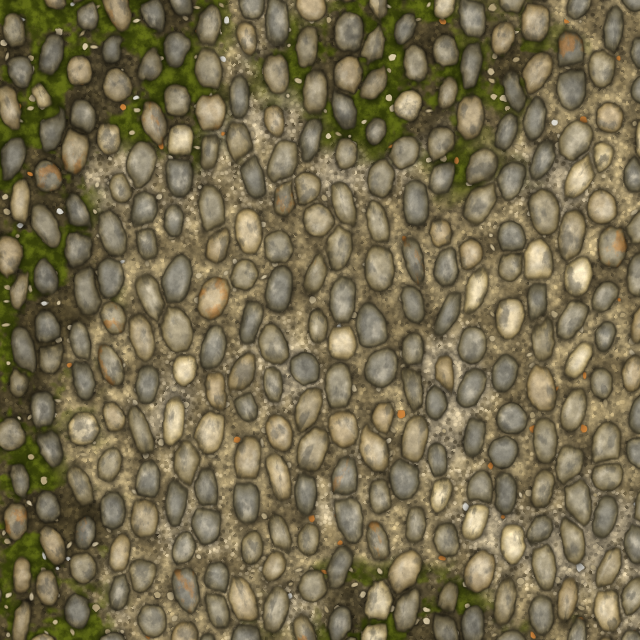
This texture is drawn by a Shadertoy shader. Its source:

```glsl
const vec2 STONE_GRID = vec2(19.5, 14.0);
const vec2 STONE_MIN = vec2(0.0145, 0.0235);
const vec2 STONE_MAX = vec2(0.0240, 0.0395);
const float JITTER = 0.42;
const float STONE_GAP = 0.0022;
const float CHIP_GRID = 50.0;
const float GRIT_GRID = 150.0;

const vec3 SLATE = vec3(0.50, 0.485, 0.435);
const vec3 OLIVE_GREY = vec3(0.60, 0.56, 0.46);
const vec3 TAN = vec3(0.69, 0.62, 0.49);
const vec3 CREAM = vec3(0.86, 0.80, 0.66);
const vec3 WORN = vec3(0.77, 0.73, 0.64);
const vec3 RUST = vec3(0.74, 0.48, 0.22);
const vec3 EARTH = vec3(0.46, 0.405, 0.285);
const vec3 SAND = vec3(0.67, 0.60, 0.44);
const vec3 MORTAR = vec3(0.74, 0.69, 0.59);
const vec3 DAMP_SOIL = vec3(0.265, 0.23, 0.14);
const vec3 MOSS_DARK = vec3(0.22, 0.25, 0.045);
const vec3 MOSS_LIGHT = vec3(0.39, 0.43, 0.10);

struct Stone { float dist; vec2 local; vec2 id; };

float hash(vec2 p) {
    vec3 q = fract(p.xyx * 0.1031);
    q += dot(q, q.yzx + 33.33);
    return fract((q.x + q.y) * q.z);
}

vec2 hash2(vec2 p) { return vec2(hash(p + 17.3), hash(p + 71.9)); }

float noise(vec2 p) {
    vec2 i = floor(p), f = fract(p);
    f = f * f * (3.0 - 2.0 * f);
    return mix(mix(hash(i), hash(i + vec2(1, 0)), f.x),
               mix(hash(i + vec2(0, 1)), hash(i + 1.0), f.x), f.y);
}

float fbm(vec2 p) {
    float sum = 0.0, amp = 0.533;
    for (int i = 0; i < 4; i++) {
        sum += amp * noise(p);
        p = mat2(1.6, 1.2, -1.2, 1.6) * p + 9.7;
        amp *= 0.5;
    }
    return sum;
}

vec2 rotate(vec2 p, float a) {
    return vec2(cos(a) * p.x - sin(a) * p.y, sin(a) * p.x + cos(a) * p.y);
}

// Nearest pebble in a staggered grid, kept apart from its neighbour
Stone findStone(vec2 p) {
    Stone best = Stone(1.0, vec2(0), vec2(0));
    float second = 1.0;
    float column = floor(p.x * STONE_GRID.x);
    for (int i = -1; i <= 1; i++)
    for (int j = -1; j <= 1; j++) {
        float x = column + float(i);
        float shift = 0.5 * mod(x, 2.0);
        vec2 id = vec2(x, floor(p.y * STONE_GRID.y - shift) + float(j));
        vec2 centre = id + 0.5 + vec2(0.0, shift) + JITTER * (hash2(id) - 0.5);
        vec2 radius = mix(STONE_MIN, STONE_MAX, hash2(id + 40.0));
        float lean = mix(-0.12, 0.25, p.x) + 0.8 * (hash(id + 5.0) - 0.5);
        vec2 q = rotate(p - centre / STONE_GRID, lean) / radius;
        q.x *= 1.0 + 0.24 * (hash(id + 8.0) - 0.5) * q.y;
        float lump = 0.14 * (noise(q * 1.2 + id * 7.0) - 0.5);
        float r = pow(dot(pow(abs(q), vec2(2.2)), vec2(1)), 1.0 / 2.2);
        float d = (r + lump - 1.0) * radius.x;
        if (d < best.dist) {
            second = best.dist;
            best = Stone(d, q, id);
        } else second = min(second, d);
    }
    best.dist = max(best.dist, 0.5 * (best.dist - second) + STONE_GAP);
    return best;
}

// Soft round sand grains of random brightness, centred on zero
float grit(vec2 p) {
    vec2 cell = floor(p);
    float nearest = 9.0, shade = 0.0;
    for (int k = 0; k < 9; k++) {
        vec2 id = cell + vec2(k % 3, k / 3) - 1.0;
        float d = length(p - id - hash2(id));
        if (d < nearest) { nearest = d; shade = hash(id + 3.0); }
    }
    return (shade - 0.45) * (1.0 - smoothstep(0.25, 0.7, nearest));
}

// Damp zones along the left side, the top and the lower edge
float dampness(vec2 p) {
    float left = 0.13 - p.x;
    float corner = 0.30 - length((p - vec2(0.08, 1.0)) * vec2(1.0, 1.15));
    float top = 0.16 - length((p - vec2(0.64, 0.91)) * vec2(0.75, 1.0));
    float base = 0.07 - length((p - vec2(0.62, 0.0)) * vec2(0.5, 1.0));
    float zone = max(max(left, corner), max(top, base));
    return smoothstep(-0.06, 0.05, zone + 0.22 * (fbm(p * 11.0) - 0.5));
}

vec3 groundColor(vec2 p, float damp, float moss) {
    float grain = grit(p * GRIT_GRID);
    vec3 col = mix(EARTH, SAND, smoothstep(0.25, 0.72, fbm(p * 26.0)));
    float pale = smoothstep(0.54, 0.76, fbm(p * 7.0 + 31.0) + 0.2 * grain);
    col = mix(col, MORTAR, 0.6 * pale);
    col = mix(col, DAMP_SOIL, 0.88 * damp);
    col *= 1.0 + 0.5 * grain + 0.75 * (fbm(p * 85.0) - 0.5);
    vec3 green = mix(MOSS_DARK, MOSS_LIGHT, smoothstep(0.25, 0.8, fbm(p * 90.0)));
    return mix(col, green, moss);
}

// Scattered stone chips, a few of them rust or white
vec3 addChips(vec3 col, vec2 p, float damp, float soft) {
    vec2 id = floor(p * CHIP_GRID);
    vec2 centre = (id + 0.5 + 0.4 * (hash2(id) - 0.5)) / CHIP_GRID;
    vec2 size = mix(vec2(0.0022), vec2(0.0060), hash2(id + 21.0));
    vec2 q = rotate(p - centre, 6.28 * hash(id + 2.0));
    float bump = 0.5 * (noise(p * 220.0) - 0.5);
    float d = (length(q / size) + bump - 1.0) * min(size.x, size.y);
    float present = step(hash(id + 90.0), 0.12 + 0.16 * damp);
    float kind = hash(id + 60.0);
    vec3 chip = mix(SAND, CREAM, hash(id + 33.0));
    chip = kind < 0.12 ? RUST * 1.1 : kind > 0.93 ? vec3(0.88, 0.87, 0.83) : chip;
    col *= 1.0 - 0.3 * present * exp(-max(d, 0.0) / 0.002);
    return mix(col, chip, present * (1.0 - smoothstep(-soft, soft, d)));
}

vec3 stoneColor(Stone s, vec2 p, float damp) {
    float kind = hash(s.id + 11.0);
    vec3 col = mix(SLATE, OLIVE_GREY, smoothstep(0.2, 0.6, kind));
    col = mix(col, TAN, smoothstep(0.62, 0.84, kind));
    col = mix(col, CREAM, smoothstep(0.89, 0.96, kind));
    // Mottling, dark patches and rare rust stains
    vec2 seed = s.id * 13.7;
    col = mix(col, WORN, 0.55 * smoothstep(0.46, 0.8, fbm(s.local * 1.3 + seed)));
    float dark = smoothstep(0.5, 0.75, fbm(s.local * 1.5 + seed + 50.0));
    col = mix(col, SLATE * 0.72, 0.55 * dark);
    float stained = step(0.93, hash(s.id + 77.0));
    col = mix(col, RUST, 0.5 * stained * smoothstep(0.5, 0.75, fbm(s.local * 1.5 + seed + 90.0)));
    col *= 1.0 + 0.36 * (fbm(p * 120.0) - 0.5);
    // Domed shading with an olive, dirty rim
    float inside = -s.dist;
    float dome = smoothstep(0.0, 0.012, inside);
    col = mix(col * vec3(0.76, 0.72, 0.58), col * 1.12, dome);
    col *= 1.0 + 0.08 * dot(s.local, vec2(-0.2, 0.7));
    col *= mix(0.66, 1.0, smoothstep(0.0, 0.0035, inside));
    return col * (1.0 - 0.1 * damp);
}

void mainImage(out vec4 fragColor, in vec2 fragCoord) {
    float scale = min(iResolution.x, iResolution.y);
    vec2 p = fragCoord / scale;
    float soft = max(0.0013, 0.75 / scale);
    float damp = dampness(p);
    float moss = damp * smoothstep(0.42, 0.55, fbm(p * 15.0 + 60.0) + 0.12 * (noise(p * 130.0) - 0.5));

    Stone s = findStone(p);
    s.dist += 0.002 * (noise(p * 110.0) - 0.5) + 0.003 * moss * noise(p * 70.0);

    vec3 col = addChips(groundColor(p, damp, moss), p, damp, soft);
    col *= 1.0 - 0.5 * exp(-max(s.dist, 0.0) / 0.0036);
    col = mix(col, stoneColor(s, p, damp), 1.0 - smoothstep(-soft, soft, s.dist));
    fragColor = vec4(clamp(col, 0.0, 1.0), 1.0);
}
```
